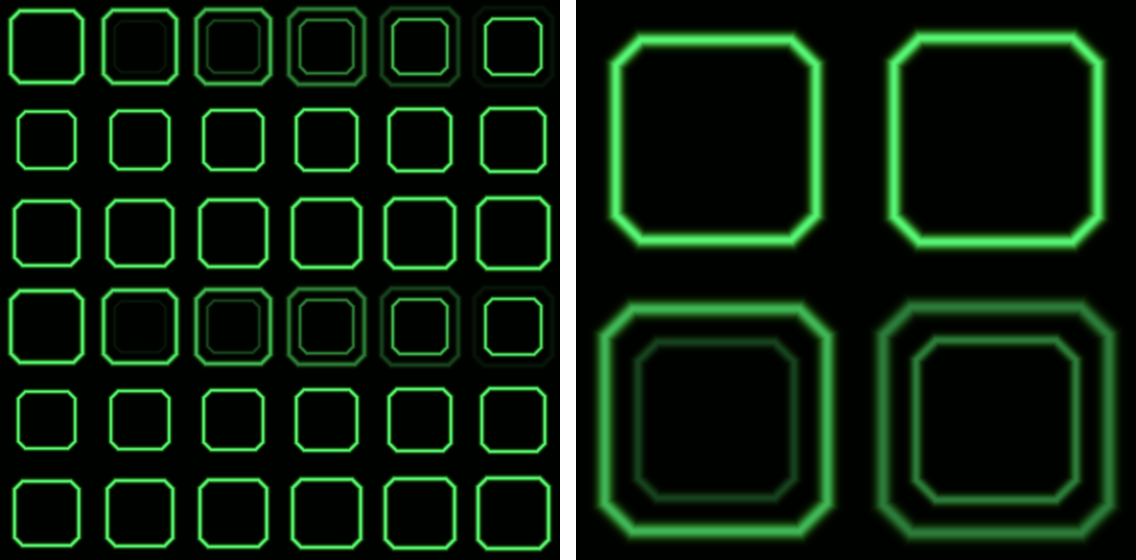
Left: the whole. Right: its middle third, enlarged.
A Shadertoy shader for this pattern:

```glsl
// Grid of glowing green chamfered squares that grow and cross-fade cell by cell.

const float GRID = 6.0;            // cells per canvas side
const float PERIOD = 18.0;         // cells between the births of two squares
const float FADE = 6.0;            // cells a square takes to fade in or out
const float START_SIZE = 0.2656;   // half side at birth, in cells
const float GROWTH = 0.00656;      // half side gained per cell
const float CHAMFER = 0.25;        // corner cut, relative to half side
const float GLOW_WIDTH = 0.068;    // line falloff, relative to half side
const vec3 LINE_COLOR = vec3(0.34, 0.96, 0.47);
const vec3 FALLOFF = vec3(1.05, 1.0, 1.6);   // blue dies out first in the halo
const vec3 BACKGROUND = vec3(0.0, 0.006, 0.0);

// Distance to a square of half side 1 with cut corners.
float chamferedSquare(vec2 p) {
    p = abs(p);
    float side = max(p.x, p.y) - 1.0;
    float corner = (p.x + p.y - 2.0 + CHAMFER) * inversesqrt(2.0);
    return max(side, corner);
}

// Soft outline whose width scales with the square.
vec3 glowingSquare(vec2 p, float halfSide) {
    float d = chamferedSquare(p / halfSide) / GLOW_WIDTH;
    return LINE_COLOR * exp(-d * d * FALLOFF);
}

float opacityAt(float age) {
    return smoothstep(0.0, FADE, age) * (1.0 - smoothstep(PERIOD, PERIOD + FADE, age));
}

void mainImage(out vec4 fragColor, in vec2 fragCoord) {
    // Cells are numbered in reading order from the top left.
    vec2 grid = fragCoord / iResolution.y * GRID;
    grid.y = GRID - grid.y;
    vec2 cell = floor(grid);
    vec2 p = fract(grid) - 0.5;
    float phase = mod(cell.x + cell.y * GRID, PERIOD);

    // The newborn square and the outgoing one share a cell while fading.
    vec3 color = BACKGROUND;
    for (int generation = 0; generation < 2; generation++) {
        float age = phase + PERIOD * float(generation);
        color += opacityAt(age) * glowingSquare(p, START_SIZE + GROWTH * age);
    }
    fragColor = vec4(color, 1.0);
}
```
